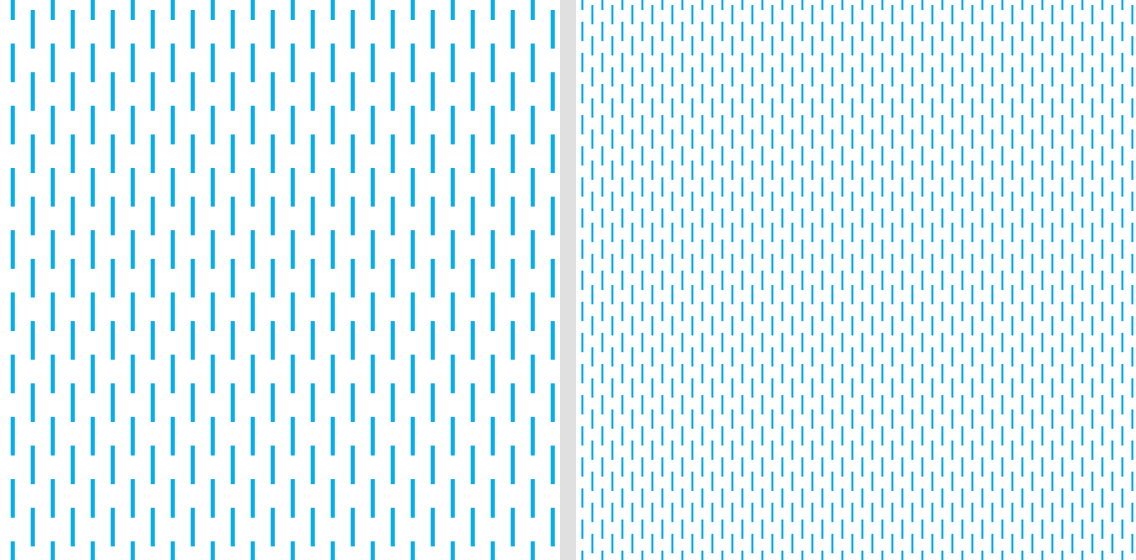
Left: one tile. Right: repeated 2 by 2.
Write a Shadertoy shader that draws this pattern.

```glsl
// Staggered vertical blue dashes on white: 28 columns with 9 dashes each.
// Every second column is shifted by a little over half a period; each dash
// is a repeated box whose edges are softened over one pixel.

const vec2 REPEATS = vec2(28.0, 9.0);

// Signed distance per axis, in canvas units, to the edges of the nearest dash.
vec2 dashEdges(vec2 uv) {
    vec2 cell = uv * REPEATS;
    float oddColumn = mod(floor(cell.x), 2.0);
    vec2 center = vec2(0.638, mix(0.990, 0.529, oddColumn));
    vec2 offset = fract(cell - center + 0.5) - 0.5;
    vec2 halfSize = 0.5 * vec2(0.204, 0.621);
    return (abs(offset) - halfSize) / REPEATS;
}

void mainImage(out vec4 fragColor, in vec2 fragCoord) {
    vec2 uv = fragCoord / iResolution.xy;

    // Box-filtered coverage: one pixel wide ramp on each axis.
    vec2 coverage = clamp(0.5 - dashEdges(uv) * iResolution.xy, 0.0, 1.0);

    vec3 paper = vec3(1.0);
    vec3 blue = vec3(0.01, 0.68, 0.94);
    fragColor = vec4(mix(paper, blue, coverage.x * coverage.y), 1.0);
}
```
